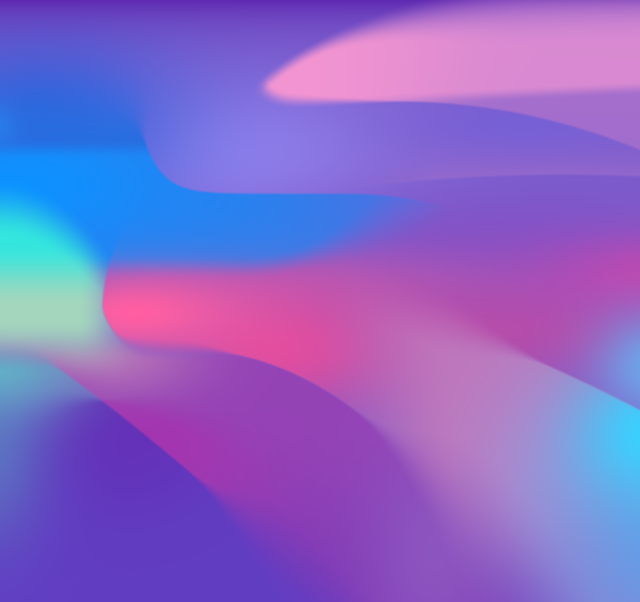
A Shadertoy shader for this background:

```glsl
// Soft coverage of the positive side of an edge
float cover(float dist, float softness) {
    float s = max(softness, 1.0 / iResolution.y);
    return smoothstep(-s, s, dist);
}

// Signed height over a flowing edge: dip = (amount, start, width), bend = (curvature, start)
float flowEdge(vec2 p, float level, vec3 dip, vec2 bend) {
    float fall = dip.x * exp(min((dip.y - p.x) / dip.z, 8.0));
    float run = max(p.x - bend.y, 0.0);
    float slope = 2.0 * bend.x * run - fall / dip.z;
    return (p.y - level - fall - bend.x * run * run) / sqrt(1.0 + slope * slope);
}

// Signed height over a parabolic arc through an anchor
float arcEdge(vec2 p, vec2 anchor, float slope, float bend) {
    float run = p.x - anchor.x;
    return (p.y - anchor.y - slope * run - bend * run * run) / sqrt(1.0 + slope * slope);
}

// Elliptical glow falling off from its center
float glow(vec2 p, vec2 center, vec2 reach) {
    vec2 q = (p - center) / reach;
    return exp(-dot(q, q));
}

vec3 tint(vec3 base, vec3 colour, vec2 p, vec2 center, vec2 reach) {
    return mix(base, colour, glow(p, center, reach));
}

vec3 skyField(vec2 p) {
    vec3 c = vec3(0.48, 0.36, 0.80);
    c = tint(c, vec3(0.57, 0.50, 0.92), p, vec2(0.36, 0.74), vec2(0.28, 0.14));
    c = tint(c, vec3(0.20, 0.39, 0.86), p, vec2(0.06, 0.80), vec2(0.22, 0.15));
    c = tint(c, vec3(0.50, 0.32, 0.78), p, vec2(0.75, 0.59), vec2(0.30, 0.09));
    c = tint(c, vec3(0.66, 0.36, 0.73), p, vec2(0.50, 0.52), vec2(0.30, 0.06));
    c = tint(c, vec3(0.70, 0.30, 0.67), p, vec2(0.80, 0.45), vec2(0.32, 0.10));
    c = tint(c, vec3(0.74, 0.28, 0.69), p, vec2(1.02, 0.54), vec2(0.17, 0.07));
    return mix(c, vec3(0.37, 0.16, 0.69), exp((p.y - 1.0) / 0.04));
}

vec3 paintTopBand(vec3 c, vec2 p) {
    float lower = flowEdge(p, 0.8315, vec3(0.026, 0.41, 0.016), vec2(-0.57, 0.625));
    float upper = flowEdge(p, 0.985, vec3(-0.127, 0.41, 0.13), vec2(0.0, 1.0));
    float right = smoothstep(0.45, 0.85, p.x);
    float over = cover(lower, 0.003 + 0.012 * (1.0 - smoothstep(0.42, 0.64, p.x)));
    float under = cover(-upper, 0.012 + 0.05 * right);
    c = tint(c, vec3(0.45, 0.37, 0.84), p, vec2(0.82, 0.785), vec2(0.17, 0.045));
    c = mix(c, vec3(0.64, 0.43, 0.80), over * under * right);
    float floorLine = arcEdge(p, vec2(0.59, 0.833), 0.05, 0.0);
    float pinkFloor = mix(1.0, cover(floorLine, 0.012), right);
    vec3 pink = mix(vec3(0.95, 0.58, 0.82), vec3(0.85, 0.54, 0.82), right);
    return mix(c, pink, over * under * pinkFloor);
}

vec3 paintShelf(vec3 c, vec2 p) {
    float d = arcEdge(p, vec2(0.88, 0.71), 0.0, -0.2);
    float haze = cover(d, 0.003) * exp(-max(d, 0.0) / 0.04);
    return mix(c, vec3(0.60, 0.42, 0.80), 0.8 * haze * smoothstep(0.50, 0.72, p.x));
}

vec3 paintBlue(vec3 c, vec2 p) {
    float top = flowEdge(p, 0.678, vec3(0.13, 0.215, 0.0286), vec2(-0.94, 0.547));
    float base = flowEdge(p, 0.555, vec3(0.0, 0.0, 1.0), vec2(1.5, 0.37));
    vec3 blue = vec3(0.15, 0.51, 0.94);
    blue = tint(blue, vec3(0.05, 0.57, 1.00), p, vec2(0.02, 0.69), vec2(0.22, 0.10));
    blue = tint(blue, vec3(0.28, 0.45, 0.89), p, vec2(0.63, 0.66), vec2(0.16, 0.10));
    blue = mix(blue, vec3(0.15, 0.43, 0.88), smoothstep(0.735, 0.77, p.y));
    blue = tint(blue, vec3(0.15, 0.50, 0.93), p, vec2(0.0, 0.80), vec2(0.025, 0.04));
    float fade = 1.0 - smoothstep(0.75, 0.90, p.y);
    float topSoft = 0.003 + 0.05 * smoothstep(0.76, 0.86, p.y);
    float baseSoft = 0.022 + 0.04 * smoothstep(0.45, 0.65, p.x);
    return mix(c, blue, cover(-top, topSoft) * cover(base, baseSoft) * fade);
}

vec3 paintRight(vec3 c, vec2 p) {
    float d = arcEdge(p, vec2(0.781, 0.427), -0.44, -0.25);
    vec3 mist = vec3(0.75, 0.46, 0.73);
    mist = tint(mist, vec3(0.68, 0.54, 0.81), p, vec2(0.86, 0.18), vec2(0.14, 0.20));
    mist = tint(mist, vec3(0.49, 0.46, 0.83), p, vec2(0.78, -0.05), vec2(0.22, 0.14));
    mist = tint(mist, vec3(0.40, 0.60, 0.90), p, vec2(1.04, 0.08), vec2(0.16, 0.20));
    c = tint(c, vec3(0.42, 0.66, 0.92), p, vec2(1.03, 0.39), vec2(0.10, 0.09));
    float soft = 0.003 + 0.05 * (1.0 - smoothstep(0.68, 0.86, p.x));
    c = mix(c, mist, cover(-d, soft) * smoothstep(0.48, 0.72, p.x));
    float cyan = glow(p, vec2(1.02, 0.28), vec2(0.13, 0.13));
    return mix(c, vec3(0.22, 0.82, 1.00), cyan * cover(-d, soft));
}

vec3 purpleField(vec2 p, float veil) {
    vec3 c = mix(vec3(0.50, 0.22, 0.71), vec3(0.58, 0.26, 0.71), smoothstep(0.0, 0.3, p.y));
    c = tint(c, vec3(0.70, 0.44, 0.72), p, vec2(0.18, 0.41), vec2(0.13, 0.07));
    float magenta = veil * glow(p, vec2(0.25, 0.26), vec2(0.17, 0.13));
    c = mix(c, vec3(0.64, 0.21, 0.69), magenta);
    return tint(c, vec3(0.55, 0.33, 0.75), p, vec2(0.68, 0.08), vec2(0.12, 0.20));
}

vec3 wedgeField(vec2 p, float veil) {
    vec3 c = mix(vec3(0.38, 0.24, 0.76), vec3(0.50, 0.48, 0.75), smoothstep(0.26, 0.40, p.y));
    c = mix(c, vec3(0.39, 0.19, 0.72), veil * glow(p, vec2(0.19, 0.29), vec2(0.15, 0.14)));
    c = tint(c, vec3(0.36, 0.44, 0.76), p, vec2(-0.02, 0.25), vec2(0.09, 0.15));
    return tint(c, vec3(0.38, 0.69, 0.78), p, vec2(-0.01, 0.40), vec2(0.12, 0.09));
}

void mainImage(out vec4 fragColor, in vec2 fragCoord) {
    vec2 p = fragCoord / iResolution.xy;
    vec3 c = paintBlue(paintShelf(paintTopBand(skyField(p), p), p), p);

    // Pink tongue and the mist at its right
    float ridge = flowEdge(p, 0.417, vec3(0.069, 0.16, 0.0234), vec2(-1.55, 0.302));
    float ridgeSoft = 0.003 + 0.1 * smoothstep(0.55, 0.78, p.x)
        + 0.018 * smoothstep(0.17, 0.23, p.x) * (1.0 - smoothstep(0.28, 0.38, p.x));
    float overRidge = cover(ridge, ridgeSoft);
    float rim = p.x - 0.16 - 1.7 * pow(p.y - 0.482, 2.0);
    float tongue = overRidge * cover(rim, 0.003);
    c = mix(c, vec3(0.88, 0.30, 0.62), tongue * glow(p, vec2(0.43, 0.42), vec2(0.21, 0.11)));
    c = mix(c, vec3(1.00, 0.37, 0.63), tongue * glow(p, vec2(0.21, 0.48), vec2(0.17, 0.065)));
    c = paintRight(c, p);

    // Purple slope below the ridge
    float veilDist = arcEdge(p, vec2(0.15, 0.336), 0.0, -1.2);
    float veil = cover(-veilDist, 0.003 + 0.3 * abs(p.x - 0.165));
    float slopeMask = (1.0 - overRidge) * (1.0 - smoothstep(0.40, 0.47, p.y));
    c = mix(c, purpleField(p, veil), slopeMask);

    // Green pool at the left
    vec3 green = mix(vec3(0.64, 0.84, 0.74), vec3(0.20, 0.90, 0.87), smoothstep(0.49, 0.60, p.y));
    float pool = cover(0.655 - 4.0 * p.x * p.x - p.y, 0.05) * smoothstep(0.36, 0.47, p.y);
    pool *= (1.0 - smoothstep(0.12, 0.23, p.x)) * (1.0 - tongue);
    c = mix(c, green, pool);

    // Dark wedge in the lower corner
    float wedge = arcEdge(p, vec2(0.156, 0.337), -0.82, -0.3);
    float wedgeSoft = 0.003 + 0.07 * smoothstep(0.30, 0.45, p.x)
        + 0.025 * (1.0 - smoothstep(0.03, 0.10, p.x));
    float corner = cover(-wedge, wedgeSoft) * (1.0 - smoothstep(0.38, 0.44, p.y));
    c = mix(c, wedgeField(p, veil), corner);
    fragColor = vec4(c, 1.0);
}
```
